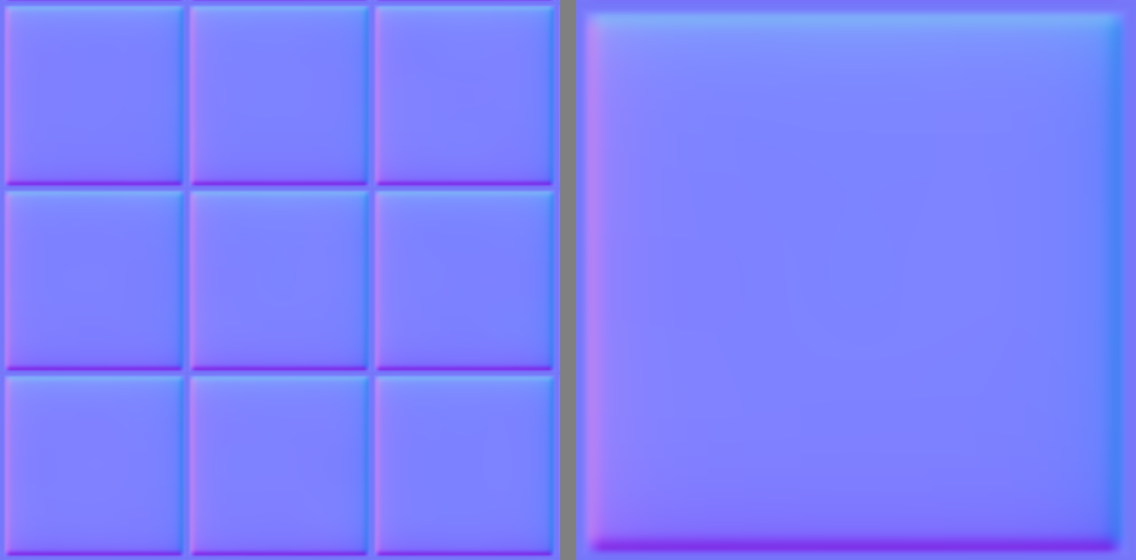
Left, the full canvas; right, a detail of the centre.
Give the GLSL for this texture map, as a Shadertoy shader.

```glsl
// Tangent-space normal map of a three by three grid of pillowed square tiles.
// Each edge adds a narrow ridge of slope and a long soft tail; the slopes
// tint red and green, fade into the corners and vanish along flat seams.

const vec2 GRID_ORIGIN = vec2(0.0035, 0.0030);  // lower left seam crossing
const float TILE_PITCH = 0.3305;                // seam to seam, in canvas units
const vec3 FLAT_COLOR = vec3(0.492, 0.508, 1.0);
const vec3 SEAM_COLOR = vec3(0.450, 0.455, 0.970);

float hash(vec2 p) {
    return fract(sin(dot(p, vec2(127.1, 311.7))) * 43758.5453);
}

float valueNoise(vec2 p) {
    vec2 i = floor(p);
    vec2 f = fract(p);
    f = f * f * (3.0 - 2.0 * f);
    float low = mix(hash(i), hash(i + vec2(1.0, 0.0)), f.x);
    float high = mix(hash(i + vec2(0.0, 1.0)), hash(i + vec2(1.0, 1.0)), f.x);
    return mix(low, high, f.y);
}

// Slope at distance d from a seam, in tile units.
float edgeSlope(float d, float center, float width, float ridge, float tail) {
    float t = (d - center) / width;
    float falloff = exp(-d / 0.07) * smoothstep(0.004, center, d);
    return ridge * exp(-t * t) + tail * falloff;
}

// Slopes of the four bevels; each pair fades where it meets the other.
vec2 tileSlope(vec2 p) {
    vec2 q = 1.0 - p;
    float left = edgeSlope(p.x, 0.029, 0.018, 0.09, 0.17);
    float right = edgeSlope(q.x, 0.030, 0.020, 0.10, 0.17);
    float top = edgeSlope(q.y, 0.028, 0.018, 0.05, 0.17);
    float bottom = edgeSlope(p.y, 0.023, 0.018, 0.19, 0.16);
    vec2 cornerFade = smoothstep(vec2(0.006), vec2(0.050), min(p, q));
    return vec2(left - right, top - bottom) * cornerFade.yx;
}

// Slight tilt per tile plus broad, faint unevenness of the face.
vec2 surfaceWear(vec2 p, vec2 id) {
    vec2 tilt = vec2(hash(id + 3.1), hash(id + 8.7)) - 0.5;
    vec2 at = p * 4.0 + id * 17.0;
    vec2 ripple = vec2(valueNoise(at), valueNoise(at + 41.0)) - 0.5;
    return 0.010 * tilt + 0.012 * ripple;
}

vec3 slopeColor(vec2 slope) {
    return FLAT_COLOR + vec3(slope, -0.9 * dot(slope, slope));
}

void mainImage(out vec4 fragColor, in vec2 fragCoord) {
    vec2 uv = fragCoord / iResolution.xy;
    vec2 grid = (uv - GRID_ORIGIN) / TILE_PITCH;
    vec2 id = floor(grid);
    vec2 p = fract(grid);

    // Bevelled tile face
    vec2 toSeam = min(p, 1.0 - p);
    float seamDistance = min(toSeam.x, toSeam.y);
    float face = smoothstep(0.0, 0.06, seamDistance);
    vec3 color = slopeColor(tileSlope(p) + surfaceWear(p, id) * face);

    // Soft flat seams
    float seam = 1.0 - smoothstep(0.002, 0.022, seamDistance);
    color = mix(color, SEAM_COLOR, 0.75 * seam);

    fragColor = vec4(clamp(color, 0.0, 1.0), 1.0);
}
```
